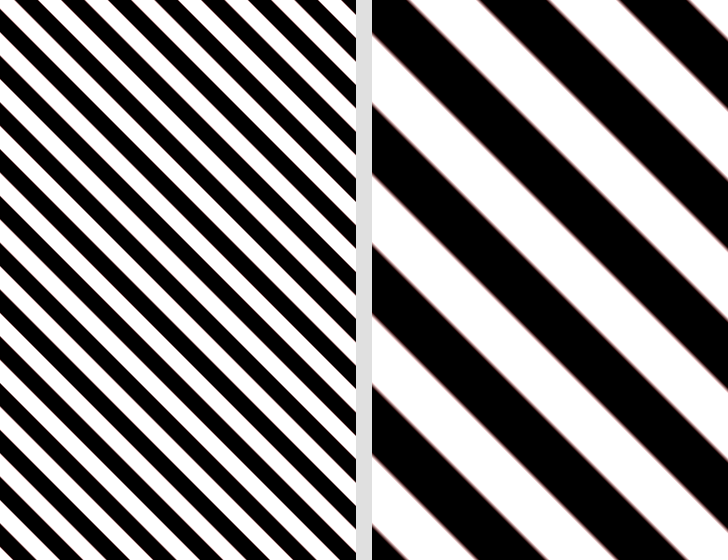
Left: the whole. Right: its middle third, enlarged.
Write a WebGL 1 fragment shader that draws this pattern.

```glsl
precision highp float;

uniform vec2 u_resolution;

const float STRIPES_PER_HEIGHT = 12.0;  // repeats along one canvas height
const float SLOPE = 0.9975;             // sideways run per unit of descent
const float DARK_CENTRE = 0.5625;       // middle of the dark band in a repeat
const float DARK_WIDTH = 0.5;           // share of each repeat that is dark
const float EDGE_SOFTNESS = 0.04;       // edge ramp, in repeats
const float WARM_SHIFT = 0.0024;        // red spreads this far into the dark

// Position across the diagonal bands, counted in repeats
float bandCoordinate(vec2 fromTopLeft) {
    return (fromTopLeft.x - SLOPE * fromTopLeft.y) * STRIPES_PER_HEIGHT;
}

// Signed distance to the dark band: negative inside, in repeats
float darkBandDistance(float band, float centre, float width) {
    float offset = fract(band - centre + 0.5) - 0.5;
    return abs(offset) - 0.5 * width;
}

float softEdge(float dist, float softness) {
    return clamp(dist / softness + 0.5, 0.0, 1.0);
}

// White outside the band, with a faint warm fringe along its edges
vec3 fringedStripe(float dist, float softness, float shift) {
    float red = softEdge(dist + shift, softness);
    float cool = softEdge(dist - shift, softness);
    return vec3(red, cool, cool);
}

void main() {
    // Canvas units: one height, measured from the upper left corner
    vec2 p = vec2(gl_FragCoord.x, u_resolution.y - gl_FragCoord.y) / u_resolution.y;

    // Keep the edge at least one pixel wide on small canvases
    float pixel = STRIPES_PER_HEIGHT / u_resolution.y;
    float softness = max(EDGE_SOFTNESS, pixel);

    float dist = darkBandDistance(bandCoordinate(p), DARK_CENTRE, DARK_WIDTH);
    gl_FragColor = vec4(fringedStripe(dist, softness, WARM_SHIFT), 1.0);
}
```
